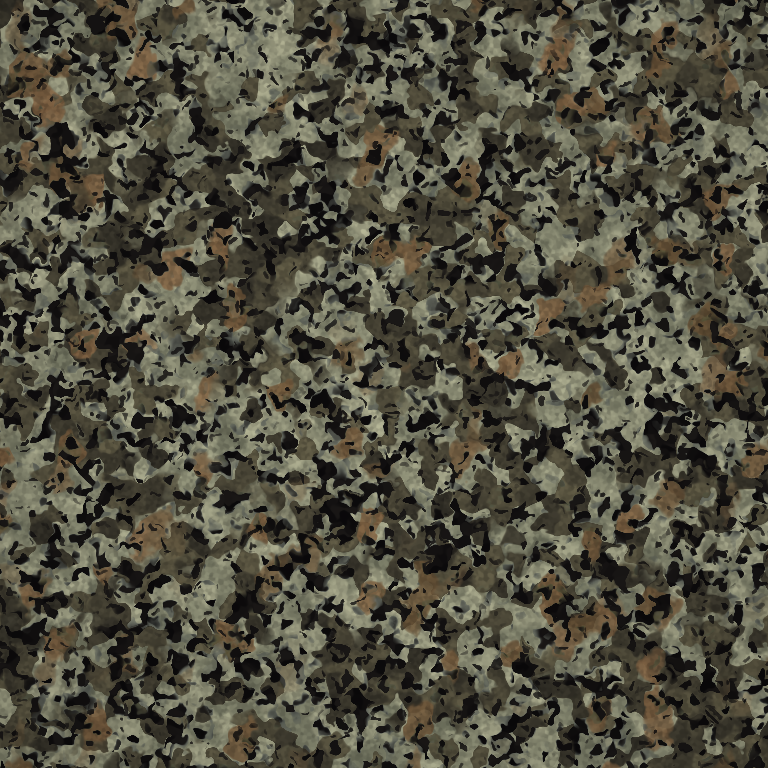
A Shadertoy shader for this texture:

```glsl
// Polished granite: pale feldspar, smoky quartz, sparse tan grains and
// clustered black mica. Each mineral is a thresholded field of soft cellular
// noise, whose cells blend into each other and give rounded, irregular grains.

#define FELDSPAR_SCALE 46.0
#define QUARTZ_SCALE 44.0
#define TAN_SCALE 27.0
#define MICA_SCALE 98.0
#define SPECK_SCALE 150.0
#define QUARTZ_LEVEL 0.535
#define TAN_LEVEL 0.85
#define MICA_LEVEL 0.665
#define SPECK_LEVEL 0.90
#define WARP 0.013
#define MOTTLE 0.30

vec3 hash3(vec2 p) {
    vec3 q = fract(p.xyx * vec3(0.1031, 0.1030, 0.0973));
    q += dot(q, q.yxz + 33.33);
    return fract((q.xxy + q.yzz) * q.zyx);
}

// Three random values per cell; a higher sharpness gives crisper borders.
vec3 softCells(vec2 p, float sharpness) {
    vec2 cell = floor(p);
    vec3 sum = vec3(0.0);
    float total = 0.0;
    for (int y = -1; y <= 1; y++) {
        for (int x = -1; x <= 1; x++) {
            vec2 id = cell + vec2(x, y);
            vec2 seed = id + hash3(id + 71.0).xy;
            float weight = exp(-sharpness * distance(p, seed));
            sum += weight * hash3(id + 13.0);
            total += weight;
        }
    }
    return sum / total;
}

float above(float level, float softness, float value) {
    return smoothstep(level - softness, level + softness, value);
}

void mainImage(out vec4 fragColor, in vec2 fragCoord) {
    vec2 uv = fragCoord / iResolution.xy;
    vec2 p = fragCoord / iResolution.y;

    // Ragged grain outlines
    vec2 q = p + WARP * (softCells(p * 75.0 + 5.0, 6.0).xy - 0.5);
    vec3 region = softCells(q * 13.0 + 31.0, 5.0);
    vec3 cluster = softCells(q * 32.0 + 57.0, 6.0);
    vec3 fine = softCells(p * 210.0 + 17.0, 7.0);

    // Feldspar ground
    vec3 feldspar = softCells(q * FELDSPAR_SCALE + 91.0, 10.0);
    float paleness = 0.75 * feldspar.x + 0.25 * region.y;
    vec3 color = mix(vec3(0.39, 0.40, 0.33), vec3(0.64, 0.64, 0.53), paleness);

    // Smoky quartz
    vec3 quartz = softCells(q * QUARTZ_SCALE + 143.0, 15.0);
    vec3 quartzColor = mix(vec3(0.18, 0.17, 0.14), vec3(0.35, 0.33, 0.25), quartz.y);
    float quartzMask = above(QUARTZ_LEVEL, 0.05, 0.72 * quartz.x + 0.28 * region.x);
    color = mix(color, quartzColor, quartzMask);

    // Tan grains, slightly elongated
    vec2 slanted = mat2(0.94, 0.34, -0.34, 0.94) * q * vec2(1.15, 0.85);
    vec3 rust = softCells(slanted * TAN_SCALE + 203.0, 12.0);
    vec3 tanColor = mix(vec3(0.37, 0.29, 0.19), vec3(0.49, 0.37, 0.25), rust.y);
    float tanMask = above(TAN_LEVEL, 0.08, rust.x + 0.12 * (region.z - 0.5));
    color = mix(color, tanColor, 0.85 * tanMask);

    // Mottling inside the grains
    color *= 1.0 + MOTTLE * (fine.x - 0.5);

    // Black mica with a cool translucent rim, then lone specks
    vec3 mica = softCells(q * MICA_SCALE + 261.0, 11.0);
    float micaField = 0.68 * mica.x + 0.32 * cluster.x;
    float rim = above(MICA_LEVEL - 0.07, 0.06, micaField);
    color = mix(color, min(color, vec3(0.30, 0.32, 0.31)), 0.7 * rim);
    vec3 micaColor = mix(vec3(0.035, 0.03, 0.035), vec3(0.10, 0.09, 0.085), mica.y);
    float speck = softCells(q * SPECK_SCALE + 317.0, 11.0).x;
    float micaMask = max(above(MICA_LEVEL, 0.045, micaField),
                         0.85 * above(SPECK_LEVEL, 0.06, speck));
    color = mix(color, micaColor, micaMask);

    // Gentle light falloff
    vec2 offCenter = uv - 0.5;
    color *= 1.04 - 0.26 * dot(offCenter, offCenter);
    fragColor = vec4(color, 1.0);
}
```
